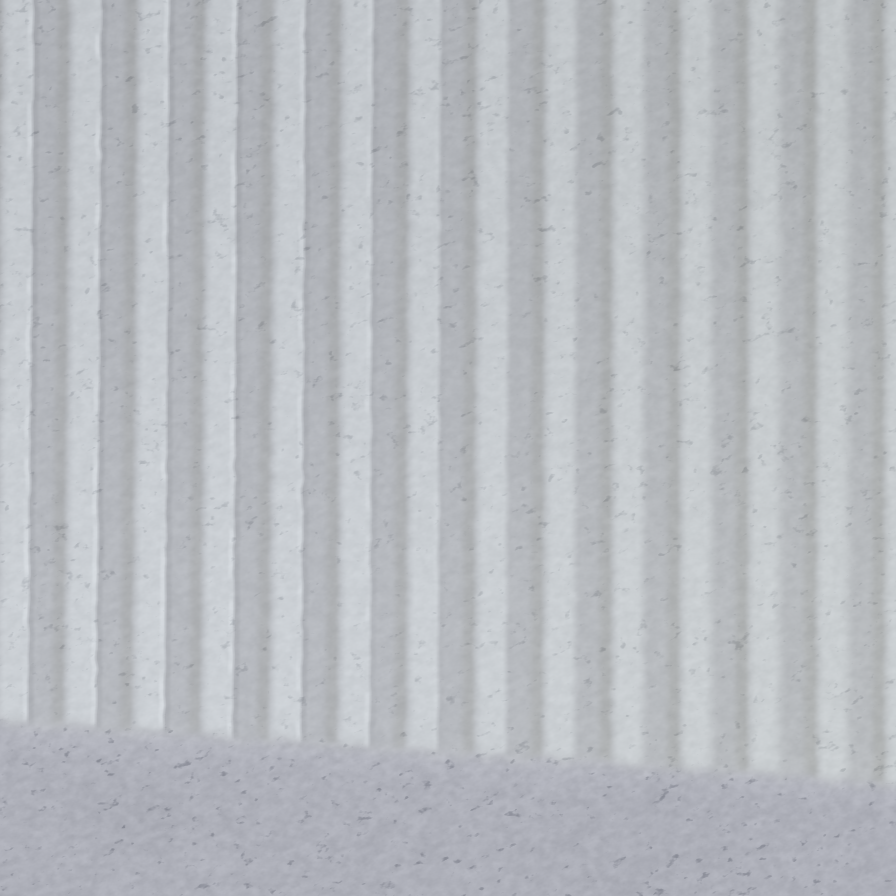
This texture is drawn by a WebGL 1 fragment shader. Its source:

```glsl
precision highp float;
uniform vec2 u_resolution;

#define PERIOD 0.0757
#define FIRST_EDGE 0.0375
#define LEAN 0.0085
#define FLOOR_LEFT 0.194
#define FLOOR_SLOPE 0.070
#define GRAIN 0.050
#define SPECK 0.085
#define RIDGE_COLOR vec3(0.785, 0.803, 0.822)
#define VALLEY_COLOR vec3(0.704, 0.716, 0.738)
#define SHADOW_COLOR vec3(0.668, 0.678, 0.688)
#define FLOOR_COLOR vec3(0.678, 0.686, 0.722)

float hash(vec2 p) {
  vec3 q = fract(vec3(p.xyx) * 0.1031);
  q += dot(q, q.yzx + 33.33);
  return fract((q.x + q.y) * q.z);
}

float noise(vec2 p) {
  vec2 i = floor(p);
  vec2 f = fract(p);
  f = f * f * (3.0 - 2.0 * f);
  return mix(mix(hash(i), hash(i + vec2(1.0, 0.0)), f.x),
             mix(hash(i + vec2(0.0, 1.0)), hash(i + vec2(1.0, 1.0)), f.x), f.y);
}

float fbm(vec2 p) {
  float sum = 0.0;
  float weight = 0.5;
  for (int i = 0; i < 3; i++) {
    sum += weight * noise(p);
    p = mat2(1.6, 1.2, -1.2, 1.6) * p + 17.3;
    weight *= 0.5;
  }
  return sum / 0.875;
}

// Ribbed wall: flat valley, soft shadow, rising flank, bright ridge
vec3 ribbedWall(vec2 p) {
  float lean = LEAN * (1.0 - p.y) * (1.0 - 1.15 * p.x);
  float wobble = 0.0022 * (noise(p * vec2(9.0, 75.0)) - 0.5);
  float u = fract((p.x - FIRST_EDGE + lean + wobble) / PERIOD);
  float far = smoothstep(0.3, 0.95, p.x);
  float soft = mix(0.03, 0.13, far);

  float shadow = smoothstep(0.28, 0.44, u) * (1.0 - smoothstep(0.48, 0.60, u));
  float rise = smoothstep(0.47, 0.67, u);
  float fall = 1.0 - smoothstep(1.0 - soft, 1.0 + soft, u);
  float tail = 1.0 - smoothstep(-soft, soft, u);
  float ridge = max(rise * fall, tail);

  vec3 col = mix(VALLEY_COLOR, SHADOW_COLOR, shadow * 0.9);
  col = mix(col, RIDGE_COLOR, ridge * mix(1.0, 0.88, far));

  // Crisp lit arris and the thin dark line beside it
  float crisp = 1.0 - smoothstep(0.25, 0.62, p.x);
  float broken = smoothstep(0.3, 0.65, noise(vec2(p.x * 20.0, p.y * 38.0)));
  col += 0.035 * crisp * broken * smoothstep(0.90, 0.95, u) * (1.0 - smoothstep(0.97, 1.0, u));
  col -= 0.035 * crisp * smoothstep(0.01, 0.03, u) * (1.0 - smoothstep(0.05, 0.12, u));

  // Broad light: a little dimmer at the top, warmer to the right
  col += mix(0.012, -0.018, smoothstep(0.25, 1.0, p.y));
  col += far * vec3(0.004, 0.005, -0.004);
  return col;
}

void main() {
  vec2 p = gl_FragCoord.xy / u_resolution;

  // Sloping joint between wall and floor
  float joint = FLOOR_LEFT - FLOOR_SLOPE * p.x;
  float above = p.y - joint + 0.006 * (noise(p * vec2(70.0, 40.0)) - 0.5);
  float wallMask = smoothstep(-0.004, 0.006, above);

  vec3 ground = FLOOR_COLOR + 0.025 * (fbm(p * vec2(7.0, 12.0)) - 0.5);
  ground += 0.022 * smoothstep(-0.04, 0.0, above);
  vec3 col = mix(ground, ribbedWall(p), wallMask);

  // Pale seam of plaster along the joint
  col = mix(col, vec3(0.725, 0.735, 0.755), 0.55 * exp(-pow(above / 0.008, 2.0)));

  // Stucco grain and slanted dark pits
  vec2 slanted = vec2(p.x + 0.5 * p.y, p.y - 0.4 * p.x);
  float grain = fbm(slanted * vec2(105.0, 150.0)) - 0.5;
  float pits = smoothstep(0.68, 0.90, fbm(slanted * vec2(85.0, 140.0) + 41.0));
  float rough = mix(1.5, 1.0, wallMask);
  col += GRAIN * rough * grain;
  col -= SPECK * rough * pits * vec3(1.0, 0.98, 0.94);

  gl_FragColor = vec4(clamp(col, 0.0, 1.0), 1.0);
}
```
